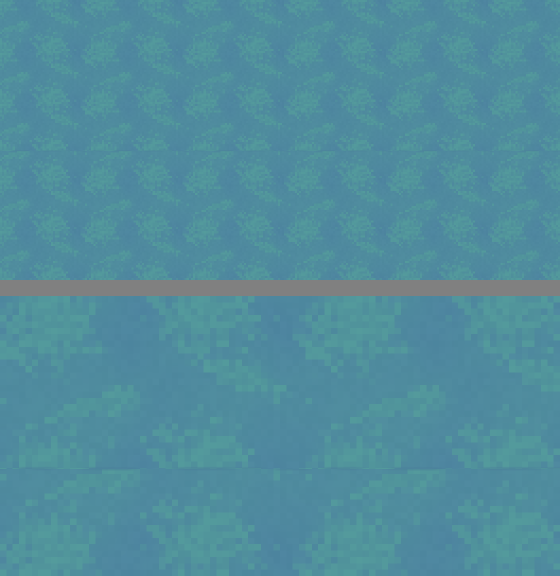
Top: the whole. Bottom: its middle third, enlarged.
This texture is drawn by a Shadertoy shader. Its source:

```glsl
// Tiled teal leaf clumps in small square cells over a soft blue ground, with one half-drop seam.

const vec2 REPEATS = vec2(5.5, 5.5);        // tiles across and down
const vec2 CELLS = vec2(48.0, 24.0);        // square cells in one tile
const float SEAM = 0.461;                   // height of the seam

const vec3 BLUE = vec3(0.304, 0.519, 0.627);
const vec3 MID = vec3(0.312, 0.554, 0.618);
const vec3 LEAF = vec3(0.322, 0.600, 0.606);

float hash(vec2 p) {
    vec3 q = fract(p.xyx * 0.1031);
    q += dot(q, q.yzx + 33.33);
    return fract((q.x + q.y) * q.z);
}

// Slope contribution of one lattice corner, wrapped to the period
float corner(vec2 lattice, vec2 offset, vec2 period) {
    float angle = 6.2832 * hash(mod(lattice, period) + period * 3.7);
    return dot(vec2(cos(angle), sin(angle)), offset);
}

// Gradient noise that repeats once per tile
float tileNoise(vec2 tile, vec2 period) {
    vec2 p = tile * period;
    vec2 i = floor(p), f = p - i;
    vec2 u = f * f * f * (f * (f * 6.0 - 15.0) + 10.0);
    vec2 e = vec2(0.0, 1.0);
    return mix(mix(corner(i, f, period), corner(i + e.yx, f - e.yx, period), u.x),
               mix(corner(i + e.xy, f - e.xy, period), corner(i + e.yy, f - e.yy, period), u.x),
               u.y);
}

// One at the centre, zero at the rim, wrapped around the tile; slant tilts it
float blob(vec2 tile, vec2 centre, vec2 radius, float slant) {
    vec2 d = tile - centre;
    d -= round(d);
    d.y -= slant * d.x;
    return max(1.0 - length(d / radius), -0.6);
}

// Smooth ground: hollows of blue between the clumps, with cloudy bands
vec3 groundColour(vec2 tile) {
    float hollow = max(blob(tile, vec2(0.31, 0.57), vec2(0.18, 0.40), 0.7),
                       blob(tile, vec2(0.74, 0.54), vec2(0.17, 0.40), -0.7));
    float cloud = tileNoise(tile, vec2(4.0, 2.0)) + 0.5 * tileNoise(tile, vec2(10.0, 6.0));
    float light = 0.75 - 0.75 * max(hollow, 0.0) + 0.45 * cloud;
    return mix(BLUE, MID, clamp(light, 0.0, 1.0));
}

// Leaf cover of one cell: two clumps, two trailing strings, ragged by noise
float leafCover(vec2 tile, float grain) {
    float clumps = max(blob(tile, vec2(0.50, 0.56), vec2(0.18, 0.30), -0.2),
                       blob(tile, vec2(0.99, 0.48), vec2(0.17, 0.30), 0.2));
    float strings = max(blob(tile, vec2(0.16, 0.96), vec2(0.15, 0.10), 0.4),
                        blob(tile, vec2(0.65, 0.13), vec2(0.15, 0.10), -0.7));
    float ragged = 0.45 * tileNoise(tile, vec2(10.0, 5.0))
                 + 0.85 * tileNoise(tile, vec2(22.0, 11.0));
    float field = max(clumps, strings) + ragged + 0.5 * (grain - 0.5);
    return smoothstep(0.02, 0.40, field);
}

vec3 surface(vec2 uv) {
    // Shift the lower part by half a tile
    vec2 tile = uv * REPEATS + vec2(0.0, uv.y < SEAM ? 0.5 : 0.0);
    vec2 cell = floor(fract(tile) * CELLS);
    float grain = hash(cell + 5.0);
    float cover = leafCover((cell + 0.5) / CELLS, grain);

    vec3 colour = mix(groundColour(tile), LEAF, cover * (0.45 + 0.55 * grain));
    colour += 0.012 * (grain - 0.5);

    // Faint broken line along the seam
    float line = 1.0 - smoothstep(0.001, 0.003, abs(uv.y - SEAM));
    float dash = smoothstep(-0.1, 0.2, tileNoise(tile, vec2(7.0, 4.0)));
    return mix(colour, BLUE * 0.96, 0.5 * line * dash);
}

void mainImage(out vec4 fragColor, in vec2 fragCoord) {
    // Average a 2 by 2 grid of samples to smooth the cell edges
    vec3 sum = vec3(0.0);
    for (int k = 0; k < 4; k++) {
        vec2 offset = vec2(k % 2, k / 2) * 0.5 - 0.25;
        sum += surface((fragCoord + offset) / iResolution.xy);
    }
    fragColor = vec4(sum / 4.0, 1.0);
}
```
